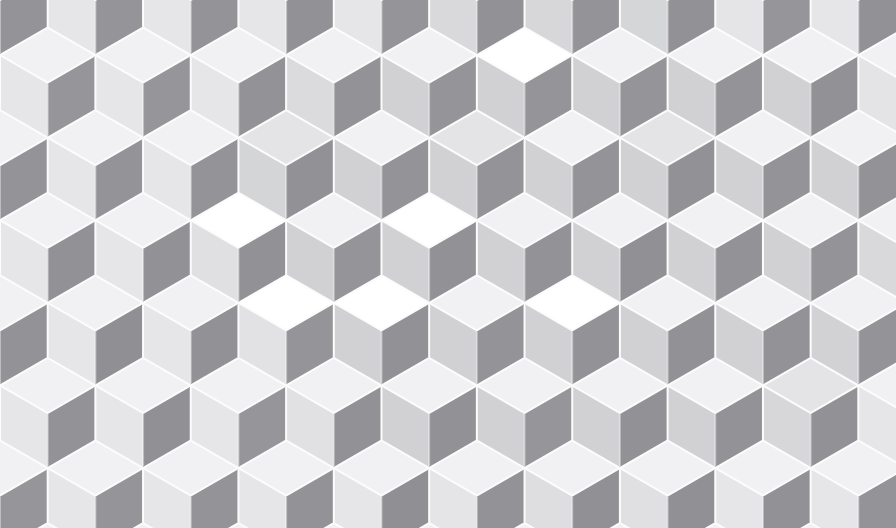
Reproduce this pattern procedurally as a Shadertoy shader.

```glsl
const float ROOT3 = 1.7320508;
const float HALF_CUBES_ACROSS = 18.79;
const float LINE_HALF_WIDTH = 0.021;

const vec3 TOP_PALE = vec3(0.945, 0.941, 0.953);
const vec3 TOP_GREY = vec3(0.895, 0.895, 0.905);
const vec3 TOP_WHITE = vec3(1.0);
const vec3 LEFT_MID = vec3(0.818, 0.820, 0.830);
const vec3 LEFT_LIGHT = vec3(0.900, 0.900, 0.908);
const vec3 RIGHT_DARK = vec3(0.575, 0.575, 0.592);
const vec3 LINE_COLOR = vec3(0.99);

vec2 hashGradient(vec2 cell) {
    float angle = 6.2831853 * fract(sin(dot(cell, vec2(127.1, 311.7))) * 43758.5);
    return vec2(cos(angle), sin(angle));
}

float gradientNoise(vec2 p) {
    vec2 i = floor(p), f = fract(p);
    vec2 w = f * f * (3.0 - 2.0 * f);
    vec2 e = vec2(1.0, 0.0);
    float a = dot(hashGradient(i), f);
    float b = dot(hashGradient(i + e.xy), f - e.xy);
    float c = dot(hashGradient(i + e.yx), f - e.yx);
    float d = dot(hashGradient(i + e.xx), f - e.xx);
    return mix(mix(a, b, w.x), mix(c, d, w.x), w.y);
}

// Nearest centre on two interleaved rectangular lattices
vec2 nearestHexCentre(vec2 p) {
    vec2 pitch = vec2(2.0, 2.0 * ROOT3);
    vec2 offset = 0.5 * pitch;
    vec2 a = round(p / pitch) * pitch;
    vec2 b = round((p - offset) / pitch) * pitch + offset;
    return distance(p, a) < distance(p, b) ? a : b;
}

// Signed side of an edge, as pixel coverage
float coverage(float signedDistance, float pixel) {
    return clamp(signedDistance / pixel + 0.5, 0.0, 1.0);
}

// Accent tops follow modular rules inside slanted bands
vec3 topColor(float column, float row) {
    bool whiteBand = row >= 2.0 && row <= 3.0 && column > 4.0 && column < 3.0 * row + 4.0;
    bool whiteCell = whiteBand && mod(column + 3.0 * row, 6.0) != 1.0;
    bool whiteStray = row == 0.0 && mod(column, 11.0) == 0.0;
    bool greyBand = mod(row, 3.0) == 1.0 && column > 3.0 * row + 2.0 && column < row + 15.0;
    bool greyCell = greyBand && mod(column - row, 4.0) == 1.0;
    if (whiteCell || whiteStray) return TOP_WHITE;
    return greyCell ? TOP_GREY : TOP_PALE;
}

// Left faces brighten away from the middle of the field
vec3 leftColor(vec2 cell, float variation) {
    float spread = length((cell - vec2(12.5, 1.8)) / vec2(7.0, 3.0));
    return mix(LEFT_MID, LEFT_LIGHT, smoothstep(0.85, 1.15, spread + variation));
}

vec3 cubeColor(vec2 d, vec2 cell, float pixel) {
    float variation = gradientNoise(cell * 0.37 + 0.5);
    vec3 right = RIGHT_DARK + 0.025 * variation;
    vec3 sides = mix(leftColor(cell, 0.15 * variation), right, coverage(d.x, pixel));
    float topSide = -0.5 * (ROOT3 * d.y + abs(d.x));
    return mix(sides, topColor(cell.x, cell.y), coverage(topSide, pixel));
}

// Outline and top rim are strong, the front vertical edge is faint
float lineMask(vec2 d, float pixel) {
    vec2 q = abs(d);
    float outline = 1.0 - max(q.x, 0.5 * (q.x + ROOT3 * q.y));
    float rim = 0.5 * abs(ROOT3 * d.y + q.x);
    float front = d.y > 0.0 ? q.x : length(d);
    float strong = coverage(LINE_HALF_WIDTH - min(outline, rim), pixel);
    float faint = 0.4 * coverage(LINE_HALF_WIDTH - front, pixel);
    return max(strong, faint);
}

void mainImage(out vec4 fragColor, in vec2 fragCoord) {
    // Rows run downward from the top edge
    float pixel = HALF_CUBES_ACROSS / iResolution.x;
    vec2 p = vec2(fragCoord.x, iResolution.y - fragCoord.y) * pixel;
    vec2 centre = nearestHexCentre(p);
    vec2 cell = vec2(round(centre.x), round(centre.y / ROOT3) - 1.0);
    vec2 d = p - centre;

    vec3 color = cubeColor(d, cell, pixel);
    color = mix(color, LINE_COLOR, lineMask(d, pixel));
    fragColor = vec4(color, 1.0);
}
```
